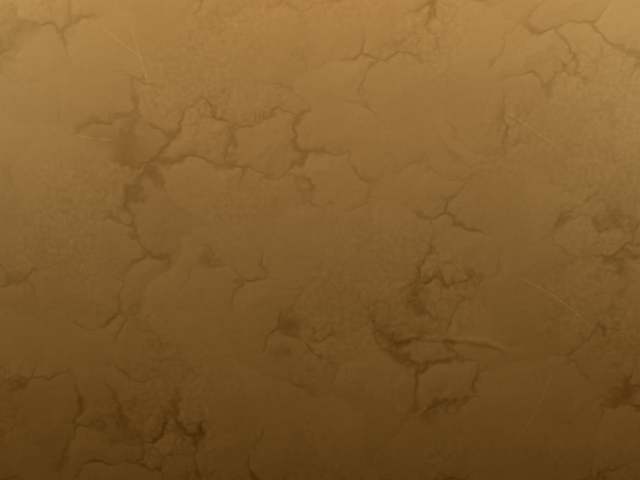
Write a WebGL 1 fragment shader that draws this texture.

```glsl
precision highp float;
uniform vec2 u_resolution;

const vec3 SOIL_LOW = vec3(0.345, 0.228, 0.075);
const vec3 SOIL_MID = vec3(0.505, 0.368, 0.187);
const vec3 SOIL_TOP = vec3(0.685, 0.515, 0.290);
const vec3 SIDE_TINT = vec3(0.035, 0.050, 0.045);
const vec3 STRAW_TINT = vec3(0.95, 1.0, 0.75);
const vec2 LIGHT_STEP = vec2(-0.003, 0.004);
const float CLOD_SCALE = 8.5;
const float PEBBLE_SCALE = 24.0;
const float CRACK_DEPTH = 0.062;
const float PEBBLE_DEPTH = 0.030;
const float RELIEF = 0.030;
const float GRAIN = 0.036;
const float STRAW_GLOW = 0.060;
const int STRAW_COUNT = 6;

vec2 hash2(vec2 p) {
  vec3 q = fract(p.xyx * vec3(0.1031, 0.1030, 0.0973));
  q += dot(q, q.yzx + 33.33);
  return fract((q.xx + q.yz) * q.zy);
}

float corner(vec2 cell, vec2 offset) {
  float angle = 6.2832 * hash2(cell).x;
  return dot(vec2(cos(angle), sin(angle)), offset);
}

float gradientNoise(vec2 p) {
  p += 50.0;
  vec2 i = floor(p), f = fract(p);
  vec2 u = f * f * f * (f * (f * 6.0 - 15.0) + 10.0);
  vec2 e = vec2(1.0, 0.0);
  float low = mix(corner(i, f), corner(i + e, f - e), u.x);
  float high = mix(corner(i + e.yx, f - e.yx), corner(i + 1.0, f - 1.0), u.x);
  return mix(low, high, u.y);
}

float fbm(vec2 p) {
  float sum = 0.0, amp = 0.55;
  for (int i = 0; i < 4; i++) {
    sum += amp * gradientNoise(p);
    p = mat2(1.6, 1.2, -1.2, 1.6) * p + 7.3;
    amp *= 0.55;
  }
  return sum;
}

// x: distance to the cell border, y: random value of the cell
vec2 cells(vec2 p) {
  p += 20.0;
  vec2 base = floor(p);
  float near = 9.0, next = 9.0, id = 0.0;
  for (int y = -1; y <= 1; y++) {
    for (int x = -1; x <= 1; x++) {
      vec2 cell = base + vec2(x, y);
      vec2 seed = hash2(cell);
      float d = length(cell + seed - p);
      if (d < near) { next = near; near = d; id = seed.y; }
      else next = min(next, d);
    }
  }
  return vec2(next - near, id);
}

vec2 clods(vec2 p) {
  vec2 warp = vec2(fbm(p * 9.0), fbm(p * 9.0 + 31.7));
  return cells((p + 0.085 * warp) * CLOD_SCALE * vec2(0.9, 1.1));
}

// Curved stroke: x is signed offset across it, y its mask along the length
vec2 stroke(vec2 p, vec2 centre, float angle, float halfLength, float bend) {
  vec2 d = p - centre;
  float c = cos(angle), s = sin(angle);
  d = vec2(c * d.x + s * d.y, c * d.y - s * d.x);
  float along = 1.0 - smoothstep(0.75, 1.0, abs(d.x) / halfLength);
  return vec2(d.y - bend * d.x * d.x, along);
}

float line(float offset, float width, float pixel) {
  return 1.0 - smoothstep(width - pixel, width + pixel, abs(offset));
}

vec3 soilGradient(vec2 uv) {
  vec3 tone = uv.y < 0.5 ? mix(SOIL_LOW, SOIL_MID, uv.y * 2.0)
                         : mix(SOIL_MID, SOIL_TOP, uv.y * 2.0 - 1.0);
  float side = abs(uv.x - 0.48) * 2.0;
  return tone + SIDE_TINT * (side * side - 0.25) * smoothstep(0.25, 0.9, uv.y);
}

void main() {
  vec2 uv = gl_FragCoord.xy / u_resolution;
  vec2 p = gl_FragCoord.xy / u_resolution.y;
  float pixel = 1.0 / u_resolution.y;

  // Clods with broken dark gaps and soft lit rims
  vec2 clod = clods(p);
  float lit = clods(p + LIGHT_STEP).x;
  float broken = smoothstep(-0.12, 0.30, fbm(p * 5.0 + 4.0));
  float crack = 1.0 - smoothstep(0.0, 0.05 + 0.16 * broken, clod.x);
  float rough = smoothstep(-0.08, 0.22, fbm(p * 3.5 + 19.0));
  float shade = -CRACK_DEPTH * crack * broken + 0.016 * (clod.y - 0.5);
  shade += RELIEF * clamp((clod.x - lit) * 5.0, -0.5, 0.5) * (0.3 + 0.7 * broken);

  // Pebbles and fine grain, stronger on the crumbly patches
  vec2 pebble = cells((p + 0.02 * fbm(p * 22.0)) * PEBBLE_SCALE);
  float gap = 1.0 - smoothstep(0.0, 0.22, pebble.x);
  shade += rough * (0.014 * (pebble.y - 0.4) - PEBBLE_DEPTH * gap * broken);
  float grain = gradientNoise(p * 85.0) + 0.7 * gradientNoise(p * 160.0 + 9.0);
  shade += GRAIN * grain * (0.25 + 0.55 * rough) + 0.022 * fbm(p * 6.0 + 60.0);

  // Thin dry straws
  float straw = 0.0;
  for (int i = 0; i < STRAW_COUNT; i++) {
    vec2 key = vec2(float(i) * 3.0 + 2.0, 11.0);
    vec2 centre = hash2(key) * vec2(u_resolution.x * pixel, 1.0);
    vec2 form = hash2(key + 40.0);
    vec2 s = stroke(p, centre, form.x * 3.1416, 0.04 + 0.06 * form.y, 3.0 * (form.y - 0.5));
    straw = max(straw, line(s.x, 0.0012, pixel) * s.y * (0.3 + 0.5 * form.x));
  }

  // A half buried twig with its shadow
  vec2 twig = stroke(p, vec2(0.94, 0.30), -0.08, 0.13, -1.2);
  twig.x += 0.012 * fbm(p * 18.0);
  shade -= 0.045 * line(twig.x + 0.010, 0.004, 0.005) * twig.y;
  straw = max(straw, 0.35 * line(twig.x, 0.005, 0.003) * twig.y);

  vec3 colour = soilGradient(uv) + shade * vec3(1.0, 0.92, 0.75);
  colour += STRAW_GLOW * straw * STRAW_TINT;
  gl_FragColor = vec4(clamp(colour, 0.0, 1.0), 1.0);
}
```
